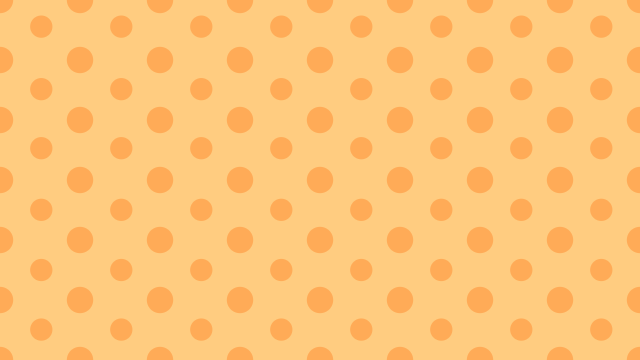
A WebGL 2 fragment shader for this pattern:

```glsl
#version 300 es
precision highp float;
// Staggered polka dots: large dots on a grid, small dots near the cell centres.

#define COLUMNS 8.0
#define ROWS 6.0
#define LARGE_RADIUS 0.0366   // in canvas heights
#define SMALL_RADIUS 0.0309
#define SMALL_SHIFT 0.016     // sideways offset, in cell widths
#define GROUND_COLOR vec3(1.0, 0.80, 0.50)
#define DOT_COLOR vec3(1.0, 0.67, 0.34)

uniform vec2 u_resolution;
out vec4 fragColor;

// Upward offset of the small dots in each row, bottom to top, in cell heights.
const float rowLift[6] = float[6](0.007, 0.0, 0.003, 0.030, 0.014, 0.056);

// Antialiased coverage of a disc centred on the origin.
float disc(vec2 p, float radius, float pixel) {
    return clamp(0.5 - (length(p) - radius) / pixel, 0.0, 1.0);
}

void main() {
    vec2 grid = gl_FragCoord.xy / u_resolution * vec2(COLUMNS, ROWS);
    float aspect = u_resolution.x / u_resolution.y;
    vec2 cellSize = vec2(aspect / COLUMNS, 1.0 / ROWS);
    float pixel = 1.0 / u_resolution.y;

    // Large dots on the cell corners, wrapping across the canvas edges
    vec2 fromCorner = (fract(grid + 0.5) - 0.5) * cellSize;
    float large = disc(fromCorner, LARGE_RADIUS, pixel);

    // Small dots at the cell centres, each row slightly displaced
    int row = int(mod(floor(grid.y), ROWS));
    vec2 center = 0.5 + vec2(SMALL_SHIFT, rowLift[row]);
    vec2 fromCenter = (fract(grid) - center) * cellSize;
    float small = disc(fromCenter, SMALL_RADIUS, pixel);

    fragColor = vec4(mix(GROUND_COLOR, DOT_COLOR, max(large, small)), 1.0);
}
```
